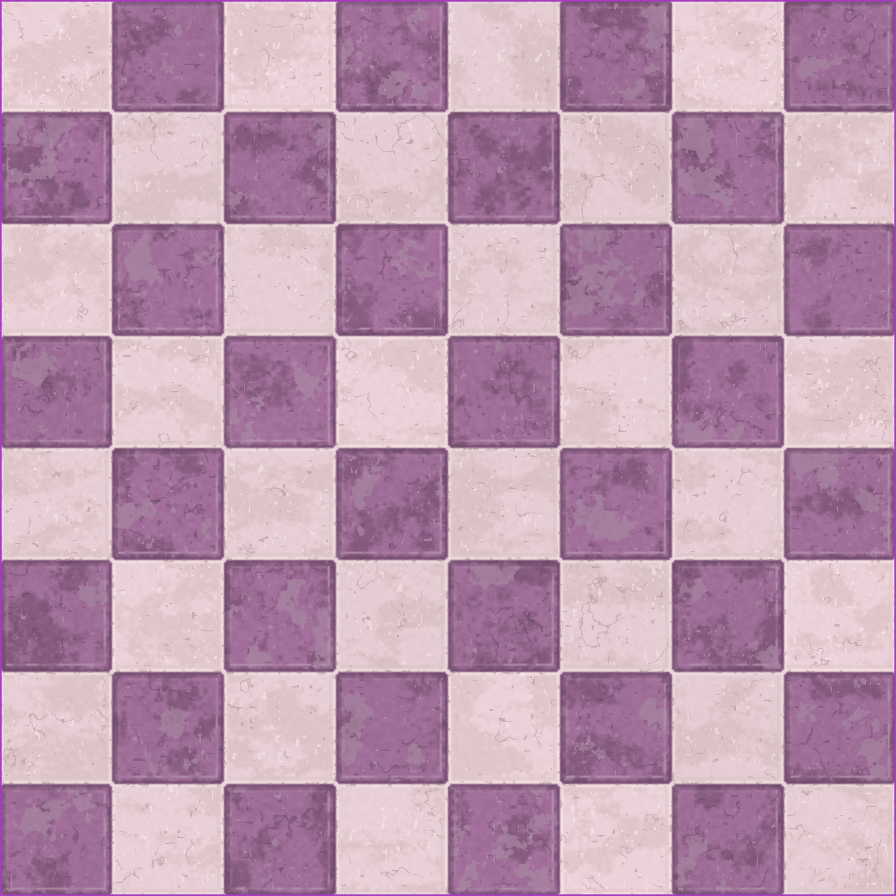
A WebGL 1 fragment shader for this pattern:

```glsl
precision highp float;

uniform vec2 u_resolution;

const float TILES = 8.0;            // even, so the checker wraps
const float BORDER = 0.0019;        // canvas units
const float RIM = 0.045;            // tile units from here on
const float GLINT_INSET = 0.065;
const float GLINT_WIDTH = 0.014;
const float JOINT_RADIUS = 0.035;

const vec3 PLUM = vec3(0.63, 0.435, 0.60);
const vec3 PLUM_SHADE = vec3(0.53, 0.36, 0.50);
const vec3 PLUM_DEEP = vec3(0.43, 0.28, 0.41);
const vec3 PLUM_WORN = vec3(0.69, 0.55, 0.66);
const vec3 CREAM = vec3(0.91, 0.81, 0.84);
const vec3 CREAM_SHADE = vec3(0.87, 0.77, 0.78);
const vec3 CREAM_CRACK = vec3(0.70, 0.59, 0.61);
const vec3 CREAM_LIGHT = vec3(0.95, 0.88, 0.89);
const vec3 BORDER_COLOR = vec3(0.65, 0.24, 0.75);

float hash(vec2 p) {
  vec3 q = fract(p.xyx * vec3(0.1031, 0.1030, 0.0973));
  q += dot(q, q.yzx + 33.33);
  return fract((q.x + q.y) * q.z);
}

float noise(vec2 p) {
  vec2 i = floor(p);
  vec2 f = fract(p);
  f = f * f * (3.0 - 2.0 * f);
  return mix(mix(hash(i), hash(i + vec2(1.0, 0.0)), f.x),
             mix(hash(i + vec2(0.0, 1.0)), hash(i + 1.0), f.x), f.y);
}

float fbm(vec2 p) {
  float sum = 0.0;
  float gain = 0.5;
  for (int i = 0; i < 5; i++) {
    sum += gain * noise(p);
    p = mat2(1.6, 1.2, -1.2, 1.6) * p + 17.3;
    gain *= 0.5;
  }
  return sum / 0.97;
}

// Thin broken veins along the middle level of a noise field
float veins(vec2 p, float width) {
  float ridge = abs(fbm(p) - 0.5);
  float gaps = smoothstep(0.52, 0.66, fbm(p * 1.3 + 41.0));
  return (1.0 - smoothstep(0.0, width, ridge)) * gaps;
}

float specks(vec2 p, float level) {
  return smoothstep(level, level + 0.07, noise(p) * 0.65 + fbm(p * 0.3 + 9.0) * 0.35);
}

float line(float d, float width) {
  return 1.0 - smoothstep(width * 0.5, width, abs(d));
}

vec3 plumTile(vec2 t, vec2 p, float edge) {
  float cloud = fbm(p * 3.5);
  float grain = fbm(p * 22.0 + 5.0);
  vec3 color = mix(PLUM_SHADE, PLUM, smoothstep(0.27, 0.50, cloud + 0.25 * (grain - 0.5)));
  color += (grain - 0.5) * 0.07;
  color = mix(color, PLUM_DEEP, 0.55 * veins(p * 4.0 + 20.0, 0.035));
  color = mix(color, PLUM_DEEP, 0.45 * specks(p * vec2(24.0, 32.0), 0.74));
  float worn = smoothstep(0.67, 0.70, fbm(p * 3.0 + 70.0) + 0.2 * (grain - 0.5));
  color = mix(color, PLUM_WORN * 0.95, 0.7 * worn);
  color = mix(color, PLUM_WORN, 0.8 * specks(p * vec2(46.0, 28.0) + 60.0, 0.76));

  // Bevel: shaded rim, deeper at top and left, glint at bottom and right
  float litSide = min(1.0 - t.x, t.y);
  float darkSide = min(t.x, 1.0 - t.y);
  float rough = (grain - 0.5) * 0.035;
  float shade = 1.0 - smoothstep(0.0, RIM * 1.7, darkSide + rough);
  shade = max(shade, 1.0 - smoothstep(RIM * 0.3, RIM * 1.2, litSide + rough));
  color = mix(color, PLUM_DEEP, 0.72 * shade);
  float broken = smoothstep(0.34, 0.55, noise(p * 14.0 + 30.0));
  float inside = smoothstep(GLINT_INSET - 0.02, GLINT_INSET, edge);
  float glint = line(litSide - GLINT_INSET, GLINT_WIDTH);
  glint = max(glint, 0.35 * line(darkSide - GLINT_INSET, GLINT_WIDTH));
  return mix(color, PLUM_WORN + 0.02, 0.8 * glint * inside * (0.35 + 0.65 * broken));
}

vec3 creamTile(vec2 t, vec2 p, float edge) {
  float grain = fbm(p * 24.0 + 5.0);
  float cloud = fbm(p * vec2(2.5, 4.0)) + 0.25 * (grain - 0.5);
  vec3 color = mix(CREAM_SHADE, CREAM, smoothstep(0.36, 0.56, cloud));
  color += (grain - 0.5) * 0.035;
  color = mix(color, CREAM_CRACK, 0.55 * veins(p * 2.7 + 20.0, 0.016));
  color = mix(color, CREAM_CRACK, 0.6 * specks(p * vec2(26.0, 38.0), 0.78));
  color = mix(color, CREAM_LIGHT, 0.8 * specks(p * vec2(44.0, 26.0) + 60.0, 0.74));

  // Raised rim: a soft groove inside a pale edge with chips
  color = mix(color, CREAM_SHADE, 0.5 * line(min(1.0 - t.x, t.y) - RIM, 0.025));
  color = mix(color, CREAM_LIGHT, 0.8 * (1.0 - smoothstep(0.015, RIM, edge)));
  float chips = smoothstep(0.55, 0.68, grain) * (1.0 - smoothstep(0.0, RIM, edge));
  return mix(color, CREAM_CRACK, 0.6 * chips);
}

void main() {
  vec2 uv = gl_FragCoord.xy / u_resolution;
  vec2 pixel = 1.0 / u_resolution;
  vec2 grid = uv * TILES;
  vec2 cell = floor(grid);
  vec2 t = fract(grid);
  vec2 side = 0.5 - abs(t - 0.5);
  float edge = min(side.x, side.y);

  // Each tile is cut from its own part of the stone
  vec2 seed = vec2(hash(cell + 3.0), hash(cell + 57.0));
  vec2 stone = t + floor(seed * 40.0) * 1.7;

  // Smoothed checker, plum where the column and row sum is even
  vec2 parity = 1.0 - 2.0 * mod(cell, 2.0);
  vec2 wave = parity * clamp(side / (pixel * TILES), 0.0, 1.0);
  float plum = 0.5 + 0.5 * wave.x * wave.y;
  vec3 color = mix(creamTile(t, stone, edge), plumTile(t, stone, edge), plum);
  color *= 0.985 + 0.03 * seed.x;

  // Pale joints where four corners meet
  float joint = 1.0 - smoothstep(JOINT_RADIUS * 0.3, JOINT_RADIUS, length(side));
  color = mix(color, CREAM_LIGHT, 0.85 * joint);

  // Thin frame, shared by opposite canvas edges
  vec2 rim = min(uv, 1.0 - uv);
  vec2 frame = clamp((BORDER - rim) / pixel + 0.5, 0.0, 1.0);
  color = mix(color, BORDER_COLOR, max(frame.x, frame.y));
  gl_FragColor = vec4(color, 1.0);
}
```
